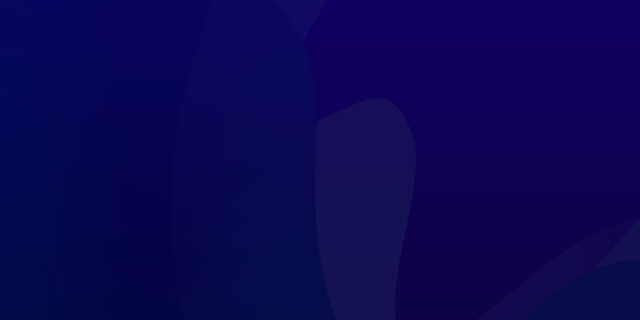
Give the GLSL for this background, as a WebGL 1 fragment shader.

```glsl
precision highp float;

uniform vec2 u_resolution;

// Smooth curve through five evenly spaced values, t from 0 to 1
float curve(float t, float a, float b, float c, float d, float e) {
  float s = 4.0 * clamp(t, 0.0, 1.0);
  float d1 = b - a;
  float d2 = c - 2.0 * b + a;
  float d3 = d - 3.0 * c + 3.0 * b - a;
  float d4 = e - 4.0 * d + 6.0 * c - 4.0 * b + a;
  return a + s * (d1 + (s - 1.0) / 2.0 * (d2 + (s - 2.0) / 3.0 * (d3 + (s - 3.0) / 4.0 * d4)));
}

// Antialiased coverage, positive distance is inside
float fill(float dist, float pixel) {
  return smoothstep(-pixel, pixel, dist);
}

// Soft elliptical falloff
float glow(vec2 p, vec2 center, vec2 radius) {
  vec2 q = (p - center) / radius;
  return exp(-dot(q, q));
}

// Violet field behind everything
vec3 violetField(float y) {
  return mix(vec3(0.052, 0.012, 0.275), vec3(0.063, 0.0, 0.375), y);
}

// Blue sheet with a shaded fold and a paler panel
vec3 blueSheet(vec2 p, float pixel) {
  vec3 color = mix(vec3(0.024, 0.032, 0.28), vec3(0.038, 0.018, 0.36), p.y);
  color += vec3(-0.012, 0.012, 0.008) * glow(p, vec2(0.0, 0.35), vec2(0.25, 0.6));
  color -= vec3(0.004, 0.016, 0.014) * glow(p, vec2(0.45, 0.25), vec2(0.28, 0.5));

  float panelEdge = curve(p.y, 0.578, 0.539, 0.542, 0.589, 0.664);
  color += vec3(0.009, 0.006, 0.007) * fill(p.x - panelEdge, pixel);

  float foldEdge = curve(p.y / 0.5, 0.708, 0.672, 0.66, 0.70, 0.78);
  float foldFade = 1.0 - smoothstep(0.15, 0.5, p.y);
  color += vec3(-0.006, 0.006, 0.004) * foldFade * fill(p.x - foldEdge, 2.0 * pixel);
  return color;
}

// Rounded petal: the lower of its top and right boundaries
float petal(vec2 p, float pixel) {
  float top = curve((p.x - 0.987) / 0.312, 0.617, 0.655, 0.687, 0.682, 0.55);
  float right = curve(p.y / 0.6, 1.237, 1.243, 1.272, 1.297, 1.290);
  return fill(min(top - p.y, right - p.x), pixel);
}

void main() {
  vec2 p = gl_FragCoord.xy / u_resolution.y;
  p.x *= 2.0 * u_resolution.y / u_resolution.x;
  float pixel = 1.0 / u_resolution.y;

  vec3 color = violetField(p.y);

  // Pale wedge at the top
  float wedgeEdge = 0.95 + (p.y - 0.875) * 0.565;
  float wedge = fill(wedgeEdge - p.x, pixel) * step(0.7, p.y);
  color = mix(color, vec3(0.068, 0.035, 0.375), wedge);

  // Petal beside the blue sheet
  vec3 petalColor = mix(vec3(0.082, 0.068, 0.315), vec3(0.084, 0.05, 0.345), p.y / 0.7);
  color = mix(color, petalColor, petal(p, pixel));

  // Layered hills in the lower right corner
  float ridge = curve((p.x - 1.47) / 0.53, -0.01, 0.09, 0.195, 0.273, 0.318);
  float slope = 0.156 + (p.x - 1.854) * 1.11;
  float dome = curve((p.x - 1.627) / 0.373, -0.01, 0.075, 0.135, 0.175, 0.185);
  float ridgeFade = mix(1.0, 0.35, smoothstep(1.75, 2.0, p.x));
  color = mix(color, vec3(0.072, 0.032, 0.305), ridgeFade * fill(ridge - p.y, pixel));
  color = mix(color, vec3(0.074, 0.055, 0.315), fill(slope - p.y, pixel));
  color = mix(color, vec3(0.03, 0.038, 0.29), fill(dome - p.y, pixel));

  // Blue sheet over the left half
  float sheetEdge = curve(p.y, 1.05, 0.993, 0.987, 0.979, 0.854);
  color = mix(color, blueSheet(p, pixel), fill(sheetEdge - p.x, pixel));

  gl_FragColor = vec4(color, 1.0);
}
```
